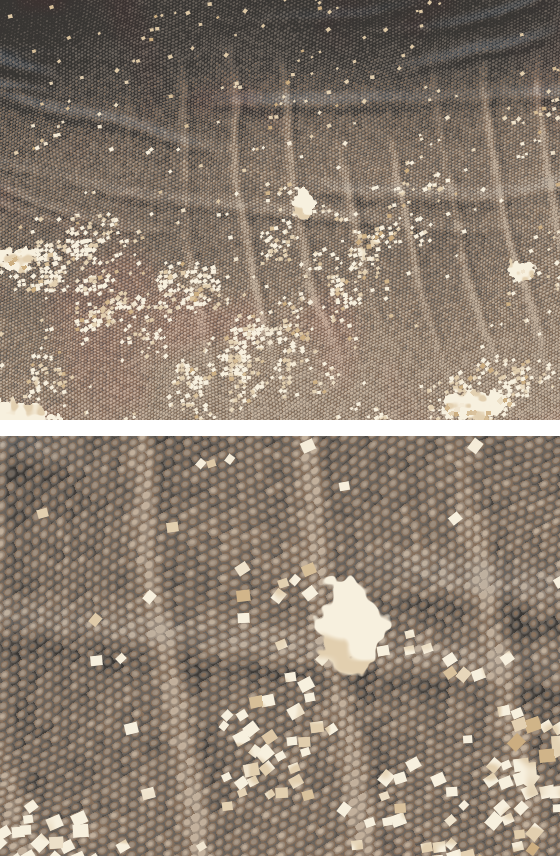
Top: the whole. Bottom: its middle third, enlarged.
A Shadertoy shader for this texture:

```glsl
// Worn, creased leather: a dark-to-tan tone field carries slanted folds,
// leaning upright creases and a fine staggered pebble grain. Small square
// chips and larger bare patches expose a cream ground underneath.

const vec3 SOOT  = vec3(0.22, 0.21, 0.20);
const vec3 SLATE = vec3(0.43, 0.40, 0.37);
const vec3 BROWN = vec3(0.53, 0.44, 0.36);
const vec3 TAN   = vec3(0.60, 0.54, 0.48);
const vec3 PALE  = vec3(0.76, 0.69, 0.61);
const vec3 CREAM = vec3(0.97, 0.94, 0.87);
const vec3 OCHRE = vec3(0.80, 0.68, 0.50);

float hash(vec2 p) {
    return fract(sin(dot(p, vec2(127.1, 311.7))) * 43758.5453);
}

float noise(vec2 p) {
    vec2 i = floor(p), f = fract(p);
    f = f * f * (3.0 - 2.0 * f);
    return mix(mix(hash(i), hash(i + vec2(1, 0)), f.x),
               mix(hash(i + vec2(0, 1)), hash(i + vec2(1, 1)), f.x), f.y);
}

float fbm(vec2 p) {
    return 0.55 * noise(p) + 0.3 * noise(p * 2.1 + 7.3) + 0.15 * noise(p * 4.3 + 2.9);
}

float bell(float d, float width) {
    return exp(-d * d / (width * width));
}

// Lit crest on the positive side of a line, shaded groove on the other
float ridge(float d, float width) {
    return bell(d - width * 0.8, width) - 0.9 * bell(d + width * 0.5, width * 0.7);
}

// Long, wandering folds across the hide
float folds(vec2 p) {
    float sum = 0.0;
    for (int i = 0; i < 10; i++) {
        float k = float(i);
        float x = p.x - 0.7;
        float slope = mix(0.13, -0.10, smoothstep(0.0, 5.0, k)) + 0.08 * (hash(vec2(k, 3.0)) - 0.5);
        float line = 0.95 - 0.068 * k + slope * x + 0.14 * x * x;
        line += 0.055 * (fbm(vec2(p.x * 3.5, k * 5.7)) - 0.5);
        float strength = smoothstep(0.22, 0.7, noise(vec2(p.x * 2.4 + k * 3.1, k * 9.0)));
        float width = mix(0.011, 0.021, hash(vec2(k, 8.0)));
        sum += ridge(p.y - line, width) * strength * mix(1.0, 0.55, k / 9.0);
    }
    return sum;
}

// Regular upright creases that lean to the right on their way down
float creases(vec2 p) {
    float drop = 1.0 - p.y;
    float u = p.x - 0.2 * drop * drop * smoothstep(0.1, 0.9, p.x);
    u += 0.035 * (fbm(p * 4.0 + 11.0) - 0.5);
    float column = floor(u / 0.122);
    float d = u - (column + 0.5) * 0.122;
    float strength = smoothstep(0.15, 0.65, noise(vec2(column * 3.7, p.y * 4.0)));
    float area = smoothstep(0.1, 0.65, p.x) * smoothstep(0.06, 0.3, p.y) * (1.0 - smoothstep(0.72, 0.92, p.y));
    return -ridge(d, 0.011) * strength * area + 1.5 * bell(d + 0.004, 0.012) * strength * area;
}

// Staggered pebbles in slanted, slightly bent rows
float pebbles(vec2 p) {
    vec2 q = p + 0.018 * vec2(noise(p * 9.0), noise(p * 9.0 + 31.0));
    q = mat2(0.86, -0.5, 0.5, 0.86) * q / vec2(0.0088, 0.0068);
    q.x += 0.5 * mod(floor(q.y), 2.0);
    vec2 f = fract(q) - 0.5;
    float dome = 1.0 - smoothstep(0.1, 0.62, length(f - vec2(-0.08, 0.1)));
    return dome - 0.48 + 0.5 * (hash(floor(q)) - 0.5);
}

// Coverage of an irregular bare patch
float patchMask(vec2 p, vec2 centre, vec2 size) {
    float d = length((p - centre) / size) + 1.1 * (fbm(p * 38.0) - 0.5) + 0.5 * (noise(p * 130.0) - 0.5);
    return 1.0 - smoothstep(0.8, 0.92, d);
}

// Share of chipped cells around a point
float chipDensity(vec2 p) {
    float cluster = 0.6 * noise(p * 9.0 + 4.0) + 0.4 * noise(p * 25.0);
    float leftWear = 0.38 * exp(-dot((p - vec2(0.04, 0.36)) / vec2(0.2, 0.075), (p - vec2(0.04, 0.36)) / vec2(0.2, 0.075)));
    float bias = mix(0.0, -0.2, smoothstep(0.25, 0.9, p.y)) + leftWear + 0.16 * exp(-p.y / 0.07);
    return 0.012 + 0.8 * smoothstep(0.52, 1.0, cluster + bias);
}

// Small jittered, turned squares; x is coverage, y is a random tint
vec2 chips(vec2 p, float pixel) {
    const float CELL = 0.0105;
    vec2 id = floor(p / CELL), result = vec2(0.0);
    for (int j = -1; j <= 1; j++)
    for (int i = -1; i <= 1; i++) {
        vec2 c = id + vec2(i, j);
        float density = chipDensity((c + 0.5) * CELL);
        if (hash(c + 17.0) > density) continue;
        vec2 d = p / CELL - c - 0.5 - 0.5 * (vec2(hash(c + 2.0), hash(c + 5.0)) - 0.5);
        float a = 0.5 + 0.9 * (hash(c + 9.0) - 0.5);
        d = mat2(cos(a), -sin(a), sin(a), cos(a)) * d;
        float halfSize = mix(0.27, 0.5, hash(c + 13.0)) + 0.2 * density;
        float edge = max(abs(d.x), abs(d.y) * 1.2) - halfSize;
        float soft = 0.7 * pixel / CELL;
        float cover = 1.0 - smoothstep(-soft, soft, edge);
        if (cover > result.x) result = vec2(cover, hash(c + 23.0));
    }
    return result;
}

// Leather colour for a brightness
vec3 leather(float tone) {
    vec3 c = mix(SOOT, SLATE, smoothstep(0.20, 0.39, tone));
    c = mix(c, BROWN, smoothstep(0.39, 0.46, tone));
    c = mix(c, TAN, smoothstep(0.46, 0.55, tone));
    return mix(c, PALE, smoothstep(0.55, 0.70, tone));
}

void mainImage(out vec4 fragColor, in vec2 fragCoord) {
    float pixel = 1.0 / iResolution.y;
    vec2 p = fragCoord * pixel;

    // Broad light, relief and grain
    float fold = folds(p);
    float tone = mix(0.60, 0.46, smoothstep(0.0, 0.5, p.y));
    tone -= 0.22 * smoothstep(0.55, 1.0, p.y);
    tone += 0.12 * (fbm(p * 3.0) - 0.5) + 0.03 * (p.x - 0.66);
    tone += 0.13 * fold + 0.075 * creases(p);
    tone += pebbles(p) * mix(0.24, 0.13, smoothstep(0.6, 1.0, p.y));
    tone += 0.07 * (noise(p * 260.0) - 0.5);
    vec3 col = leather(tone);

    // Cool sheen on the upper folds, faint red in the hollows
    float cool = smoothstep(0.3, 0.8, p.y) * smoothstep(0.0, 0.8, fold);
    col += cool * vec3(-0.03, 0.0, 0.03);
    col += 0.03 * smoothstep(0.5, 0.75, fbm(p * 4.0 + 20.0)) * vec3(0.6, -0.5, -0.3);

    // Chips and bare patches
    vec2 chip = chips(p, pixel);
    float bare = patchMask(p, vec2(1.13, 0.035), vec2(0.10, 0.035));
    bare = max(bare, patchMask(p, vec2(0.72, 0.515), vec2(0.03, 0.035)));
    bare = max(bare, patchMask(p, vec2(1.245, 0.355), vec2(0.04, 0.027)));
    bare = max(bare, patchMask(p, vec2(0.04, 0.015), vec2(0.10, 0.035)));
    bare = max(bare, patchMask(p, vec2(0.05, 0.385), vec2(0.06, 0.03)));
    float ochre = max(smoothstep(0.75, 1.0, chip.y), 0.5 * smoothstep(0.55, 0.8, noise(p * 60.0)));
    ochre = max(ochre, 0.6 * smoothstep(0.6, 0.9, p.y));
    vec3 ground = mix(CREAM, OCHRE, ochre);
    col = mix(col, ground, max(chip.x, bare));

    fragColor = vec4(clamp(col, 0.0, 1.0), 1.0);
}
```
